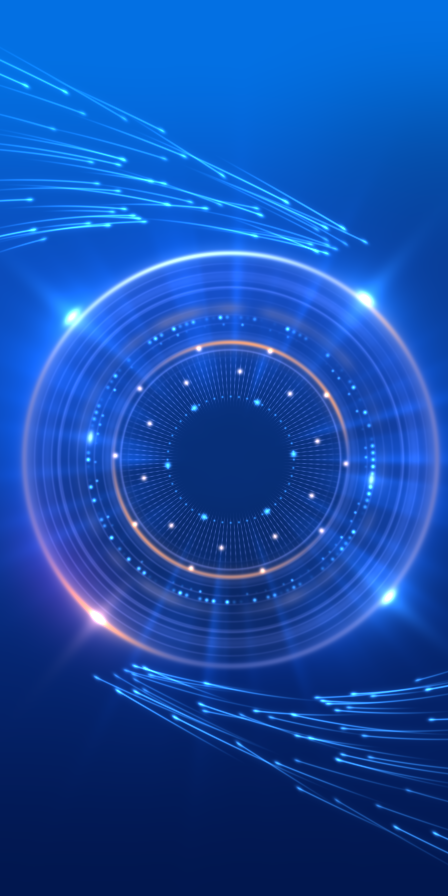
Give the GLSL for this background, as a WebGL 1 fragment shader.

```glsl
precision highp float;
// A glowing circular dial over a blue gradient, with two fans of light trails.
// Rings, spokes and dots are polar repeats about CENTER; the trails are a loop
// of parabolas, drawn a second time through point symmetry. Unit: canvas width.
uniform vec2 u_resolution;

#define CENTER vec2(0.515, 0.974)
#define RIM 0.461
#define INNER_RING 0.262
#define HUB 0.141
#define TRAILS 46
#define ICE vec3(0.30, 0.70, 1.0)
#define AZURE vec3(0.06, 0.36, 0.85)
#define AMBER vec3(1.0, 0.66, 0.48)
#define VIOLET vec3(0.50, 0.45, 0.62)
#define TAU 6.28319

float hash(float n) { return fract(sin(n * 12.9898 + 4.1) * 43758.547); }

// Soft line or spot profile; lines thinner than a pixel fade instead
float glow(float d, float w) {
  float wide = max(w, 0.7 / u_resolution.x);
  return exp(-d * d / (wide * wide)) * w / wide;
}

// Smooth noise around the circle, n cells
float polarNoise(float a, float n, float seed) {
  float x = fract(a / TAU) * n, i = floor(x), f = fract(x);
  return mix(hash(i + seed), hash(mod(i + 1.0, n) + seed), f * f * (3.0 - 2.0 * f));
}

// Brightness lobe around a direction given in degrees
float lobe(float a, float degrees, float sharpness) {
  return pow(0.5 + 0.5 * cos(a - radians(degrees)), sharpness);
}

// n dots on a circle; irregular = 1 varies their brightness
float dots(float r, float a, float radius, float n, float degrees, float size, float irregular) {
  float x = fract((a - radians(degrees)) / TAU) * n + 0.5;
  float b = (fract(x) - 0.5) * TAU / n;
  float level = mix(1.0, pow(hash(mod(floor(x), n) + n), 3.0) * 1.4, irregular);
  return level * glow(length(vec2(r * cos(b) - radius, r * sin(b))), size);
}

// Bright point with a radial beam, stretched along the circle
vec3 flare(vec2 d, float degrees, float radius, float size, vec3 tint) {
  float a = radians(degrees);
  vec2 dir = vec2(cos(a), sin(a));
  vec2 q = vec2(dot(d, dir) - radius, dot(d, vec2(-dir.y, dir.x)));
  q.x += q.y * q.y / (2.0 * radius);
  float beam = exp(-abs(q.x) / (size * 3.5)) * glow(q.y, size * 0.9);
  float halo = exp(-length(q * vec2(1.0, 0.6)) / (size * 1.6));
  return tint * (0.28 * beam + 0.45 * halo) + vec3(0.8) * glow(length(q * vec2(1.0, 0.45)), size * 0.42);
}

// Light trails which spread to the left and gather over the dial
vec3 trails(vec2 q) {
  vec3 sum = vec3(0.0);
  float t = (q.x + 0.515) / 0.87;
  for (int i = 0; i < TRAILS; i++) {
    float k = float(i), h = hash(k + 11.0);
    float s = pow((k + h) / float(TRAILS), 1.3);
    float start = mix(0.46, 0.95, s), end = 0.38 + 0.09 * hash(k + 53.0);
    float bend = mix(0.3, 0.04, s);
    float y = mix(start, end, t) + bend * t * (1.0 - t);
    float slope = (end - start + bend * (1.0 - 2.0 * t)) / 0.87;
    float dist = (q.y - y) / sqrt(1.0 + slope * slope);
    float head = mix(0.06, 0.95, hash(k + 97.0));
    float tail = head - 0.15 - 0.35 * h;
    float body = smoothstep(tail, head, t) * (1.0 - smoothstep(head, head + 0.01, t));
    float spark = glow(length(vec2((t - head) * 0.5, dist)), 0.0045);
    float level = 0.3 + 0.7 * hash(k + 31.0);
    sum += ICE * level * (body * (0.75 * glow(dist, 0.0021) + 0.06 * glow(dist, 0.01)) + 0.7 * spark);
  }
  return sum;
}

vec3 backdrop(vec2 p) {
  float y = p.y * 0.5;
  vec3 c = mix(vec3(0.005, 0.09, 0.31), vec3(0.02, 0.15, 0.45), smoothstep(0.0, 0.33, y));
  c = mix(c, vec3(0.04, 0.29, 0.72), smoothstep(0.24, 0.6, y));
  c = mix(c, vec3(0.01, 0.44, 0.89), smoothstep(0.68, 0.95, y));
  return c * (1.0 - 0.18 * smoothstep(0.5, 1.0, p.x) * smoothstep(0.1, 0.5, y) * (1.0 - smoothstep(0.8, 1.0, y)));
}

// Dial face: haze, spokes, rings and dots
vec3 dial(vec3 c, float r, float a) {
  float inside = 1.0 - smoothstep(RIM - 0.03, RIM + 0.015, r);
  vec3 face = mix(vec3(0.03, 0.19, 0.49), vec3(0.07, 0.23, 0.59), smoothstep(0.1, 0.4, r));
  c = mix(c, face * (0.92 + 0.24 * sin(a) * smoothstep(0.05, 0.3, r)), inside * 0.9);
  // Wide beams and fine spokes
  float rays = pow(polarNoise(a, 90.0, 3.0), 3.0) + 0.6 * pow(polarNoise(a, 23.0, 9.0), 2.0);
  c += AZURE * rays * 0.27 * smoothstep(0.15, 0.33, r) * exp(-max(r - 0.42, 0.0) * 9.0);
  c += AZURE * 0.4 * pow(polarNoise(a, 40.0, 17.0), 6.0) * glow(r - 0.22, 0.06);
  float spoke = pow(0.5 + 0.5 * cos(a * 120.0), 4.0) * (0.7 + 0.3 * cos(r * 420.0));
  c += VIOLET * spoke * 0.33 * smoothstep(0.115, 0.16, r) * (1.0 - smoothstep(0.19, 0.262, r));
  // Faint concentric lines and broken bands
  float grooves = pow(0.5 + 0.5 * cos(r * 330.0), 6.0) * polarNoise(a, 9.0, 31.0);
  c += VIOLET * grooves * 0.2 * inside * smoothstep(0.2, 0.27, r);
  float blocks = polarNoise(a, 44.0, 70.0) * (0.25 + lobe(a, 92.0, 5.0) + lobe(a, -88.0, 5.0));
  c = mix(c, vec3(0.43, 0.46, 0.68), 0.7 * min(blocks, 1.0) * glow(r - 0.338, 0.014));
  c += VIOLET * (0.25 * glow(r - 0.385, 0.003) + 0.25 * glow(r - 0.41, 0.012) * polarNoise(a, 12.0, 5.0));
  // Amber inner ring
  float arc = lobe(a, 82.0, 9.0) + 0.7 * lobe(a, 28.0, 40.0) + 0.8 * lobe(a, -140.0, 9.0) + 0.6 * lobe(a, -80.0, 12.0);
  c += VIOLET * 0.3 * (glow(r - INNER_RING, 0.004) + glow(r - 0.245, 0.0025) + 0.5 * glow(r - 0.275, 0.008));
  c = mix(c, AMBER, min(arc, 1.0) * (0.85 * glow(r - INNER_RING, 0.005) + 0.14 * glow(r - INNER_RING + 0.01, 0.016)));
  // Dots, from the hub outward
  c += ICE * (0.5 * dots(r, a, HUB, 48.0, 0.0, 0.0025, 0.0) + 1.2 * dots(r, a, HUB, 6.0, 5.0, 0.006, 0.0));
  c += vec3(1.0, 0.75, 0.55) * dots(r, a, 0.198, 10.0, 12.0, 0.0058, 0.0);
  c += vec3(1.0, 0.72, 0.5) * dots(r, a, 0.257, 10.0, 34.0, 0.0058, 0.0);
  c += ICE * (dots(r, a, 0.318, 130.0, 0.0, 0.004, 1.0) + 0.6 * dots(r, a, 0.302, 90.0, 1.0, 0.003, 1.0));
  return c;
}

void main() {
  vec2 p = gl_FragCoord.xy / u_resolution.x, d = p - CENTER;
  float r = length(d), a = atan(d.y, d.x);
  vec3 c = dial(backdrop(p), r, a);
  // Rim: lavender band, soft halo, white arc above and amber arc below
  float edge = r - RIM, sides = abs(cos(a));
  c += vec3(0.04, 0.17, 0.5) * exp(-abs(edge) / 0.06) * (0.1 + 0.32 * sides);
  c = mix(c, vec3(0.40, 0.47, 0.80), 0.55 * glow(edge, 0.007) + 0.5 * glow(edge + 0.008, 0.02) * sides);
  float crown = lobe(a, 98.0, 8.0), ember = lobe(a, -130.0, 50.0) + 0.5 * lobe(a, 44.0, 90.0);
  c += vec3(0.6, 0.65, 0.6) * crown * (0.8 * glow(edge, 0.0055) + 0.16 * glow(edge, 0.022));
  c = mix(c, AMBER, min(ember, 1.0) * (0.7 * glow(edge, 0.006) + 0.22 * glow(edge, 0.022)));
  c += vec3(0.16, 0.0, 0.06) * lobe(a, -145.0, 30.0) * glow(edge, 0.09);
  // Flares on the rim and on the dotted circle
  c += flare(d, 138.0, RIM + 0.016, 0.022, ICE) + flare(d, 50.0, RIM + 0.01, 0.022, ICE);
  c += flare(d, -130.0, RIM, 0.018, AMBER) + flare(d, -41.0, RIM + 0.008, 0.021, ICE);
  c += 0.8 * (flare(d, 171.0, 0.317, 0.014, AZURE + 0.1) + flare(d, -8.0, 0.317, 0.014, AZURE + 0.1));
  c += trails(d) + trails(-d);
  gl_FragColor = vec4(min(c, 1.0), 1.0);
}
```
